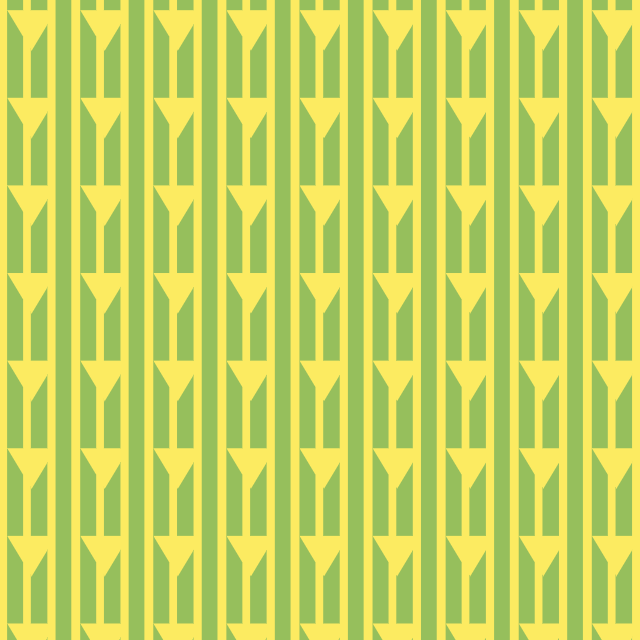
A Shadertoy shader for this pattern:

```glsl
// Antialiased coverage of a signed distance, negative inside
float coverage(float dist, float pixel) {
    return clamp(0.5 - dist / pixel, 0.0, 1.0);
}

// Signed distance to a vertical strip between two edges
float strip(float x, float left, float right) {
    return abs(x - 0.5 * (left + right)) - 0.5 * (right - left);
}

// Signed distance to a triangle hanging from y = 0, with y pointing down
float funnel(vec2 p) {
    float side = dot(vec2(abs(p.x), p.y - 0.0634), normalize(vec2(1.66, 1.0)));
    return max(-p.y, side);
}

void mainImage(out vec4 fragColor, in vec2 fragCoord) {
    float pixel = 1.0 / iResolution.y;
    vec2 p = fragCoord * pixel;
    p.y = 1.0 - p.y;

    // Cell wraps inside a plain gap, clear of every edge
    vec2 period = vec2(0.1142, 0.1369);
    vec2 margin = vec2(0.007, 0.03);
    vec2 cell = mod(p - vec2(0.0111, 0.0159) + margin, period) - margin;

    // Paired bars, cut by the funnel
    float bars = min(strip(cell.x, 0.0, 0.025), strip(cell.x, 0.0371, 0.0629));
    bars = max(bars, -funnel(cell - vec2(0.0383, 0.0)));

    // Continuous stripe between columns
    float stripe = strip(cell.x, 0.0757, 0.1003);

    vec3 yellow = vec3(0.99, 0.92, 0.38);
    vec3 green = vec3(0.59, 0.75, 0.36);
    fragColor = vec4(mix(yellow, green, coverage(min(bars, stripe), pixel)), 1.0);
}
```
